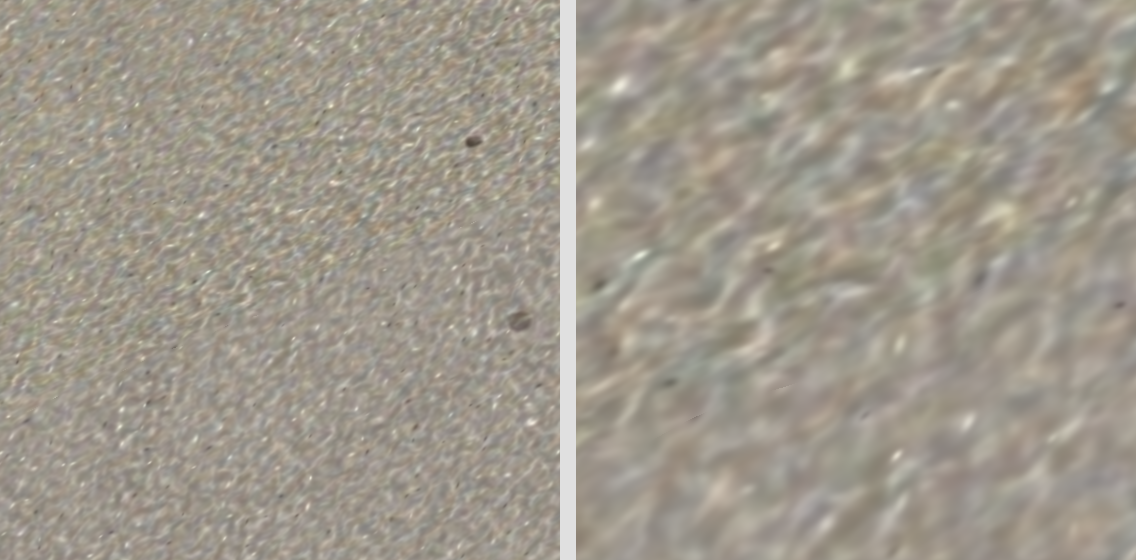
Left, the full canvas; right, a detail of the centre.
Give the GLSL for this texture, as a three.js fragment shader.

```glsl
varying vec2 vUv;

const vec3 DARK_STONE = vec3(0.48, 0.45, 0.405);
const vec3 PALE_STONE = vec3(0.78, 0.76, 0.70);
const vec3 WARM_SHIFT = vec3(0.045, 0.015, -0.075);
const vec3 GREEN_SHIFT = vec3(-0.045, 0.025, 0.0);
const vec3 LOWER_TINT = vec3(-0.002, -0.004, 0.008);
const float MEAN_TONE = 0.455;
const float GRAIN_CONTRAST = 0.72;
const float FINE_WEIGHT = 0.42;
const float MOTTLE_CONTRAST = 0.11;
const vec2 UPPER_FREQ = vec2(46.0, 88.0);   // along and across the streaks
const vec2 LOWER_FREQ = vec2(44.0, 70.0);
const float UPPER_ANGLE = 0.64;
const float LOWER_ANGLE = 0.82;
const float SEAM_HEIGHT = 0.245;
const float SEAM_SLOPE = 0.425;
const float FLECK_CELLS = 42.0;
const float PALE_FLECK_SHARE = 0.16;
const float DARK_FLECK_SHARE = 0.09;
const vec2 FLECK_SIZE = vec2(0.27, 0.14);   // in cells
const vec2 PEBBLE_POS = vec2(0.848, 0.748);
const vec2 PEBBLE_SIZE = vec2(0.017, 0.010);
const vec2 STAIN_POS = vec2(0.927, 0.426);
const float STAIN_RADIUS = 0.021;

float hash(vec2 p) {
  return fract(sin(dot(p, vec2(127.1, 311.7))) * 43758.5453);
}

vec2 hash2(vec2 p) {
  return vec2(hash(p), hash(p + 57.3));
}

// Coordinates along and across a direction
vec2 turn(vec2 p, float angle) {
  float c = cos(angle), s = sin(angle);
  return vec2(c * p.x + s * p.y, c * p.y - s * p.x);
}

float slope(vec2 cell, vec2 f, vec2 corner) {
  return dot(hash2(cell + corner) * 2.0 - 1.0, f - corner);
}

float gradientNoise(vec2 p) {
  vec2 i = floor(p), f = fract(p);
  vec2 u = f * f * f * (f * (f * 6.0 - 15.0) + 10.0);
  float low = mix(slope(i, f, vec2(0.0)), slope(i, f, vec2(1.0, 0.0)), u.x);
  float high = mix(slope(i, f, vec2(0.0, 1.0)), slope(i, f, vec2(1.0)), u.x);
  return mix(low, high, u.y);
}

// Streaky grain in two sizes, skewed towards pale
float grain(vec2 p, float angle, vec2 freq) {
  float coarse = gradientNoise(turn(p, angle) * freq);
  float fine = gradientNoise(turn(p, angle - 0.2) * freq * 1.75 + 31.0);
  float n = coarse + FINE_WEIGHT * fine;
  return n + 0.5 * n * n;
}

// Scattered pale (positive) and dark (negative) flecks
float flecks(vec2 p, float angle) {
  vec2 q = turn(p, angle) * FLECK_CELLS;
  vec2 cell = floor(q);
  float sum = 0.0;
  for (int y = -1; y <= 1; y++) {
    for (int x = -1; x <= 1; x++) {
      vec2 id = cell + vec2(float(x), float(y));
      float pick = hash(id + 11.7);
      float size = mix(0.6, 1.15, hash(id + 23.1));
      vec2 d = turn(q - id - hash2(id), hash(id + 5.9) * 0.7 - 0.35);
      d /= FLECK_SIZE * size;
      float pale = step(pick, PALE_FLECK_SHARE) * mix(0.25, 0.85, hash(id + 41.3));
      float dark = step(1.0 - DARK_FLECK_SHARE, pick) * 0.42;
      sum += (pale - dark) * exp(-dot(d, d));
    }
  }
  return sum;
}

void main() {
  vec2 p = vUv;
  vec2 warp = vec2(gradientNoise(p * 28.0), gradientNoise(p * 28.0 + 70.0));
  vec2 w = p + 0.007 * warp;

  // Finer ground above the sloping seam, softer and coarser below
  float seam = SEAM_HEIGHT + SEAM_SLOPE * p.x + 0.02 * gradientNoise(p * 9.0);
  float upper = smoothstep(-0.025, 0.025, p.y - seam);
  float lowerGrain = grain(w, LOWER_ANGLE, LOWER_FREQ) * 0.88;
  float upperGrain = grain(w, UPPER_ANGLE, UPPER_FREQ);
  upperGrain *= mix(0.75, 1.12, smoothstep(-0.5, 0.5, p.x - p.y + 0.3));

  float tone = MEAN_TONE + GRAIN_CONTRAST * mix(lowerGrain, upperGrain, upper);
  tone += MOTTLE_CONTRAST * (gradientNoise(p * 6.0 + 3.0) + gradientNoise(p * 17.0));
  tone += flecks(w, mix(LOWER_ANGLE, UPPER_ANGLE, step(seam, p.y)));

  // One dark pebble and one round stain
  vec2 pebble = turn(p - PEBBLE_POS, 0.35) / PEBBLE_SIZE + warp;
  tone -= 0.75 * (1.0 - smoothstep(0.5, 1.2, length(pebble)));
  float stain = length(p - STAIN_POS + 0.006 * warp) / STAIN_RADIUS;
  tone -= 0.5 * (1.0 - smoothstep(0.65, 1.15, stain));

  // Faint colour variation between grains
  vec3 colour = mix(DARK_STONE, PALE_STONE, clamp(tone, -0.7, 1.5));
  vec2 hueCoord = turn(w, UPPER_ANGLE) * vec2(26.0, 46.0);
  float hueStrength = mix(0.65, 1.0, upper);
  colour += WARM_SHIFT * gradientNoise(hueCoord + 13.0) * hueStrength;
  colour += GREEN_SHIFT * gradientNoise(hueCoord + 91.0) * hueStrength;
  colour += LOWER_TINT * (1.0 - upper);

  gl_FragColor = vec4(clamp(colour, 0.0, 1.0), 1.0);
}
```
